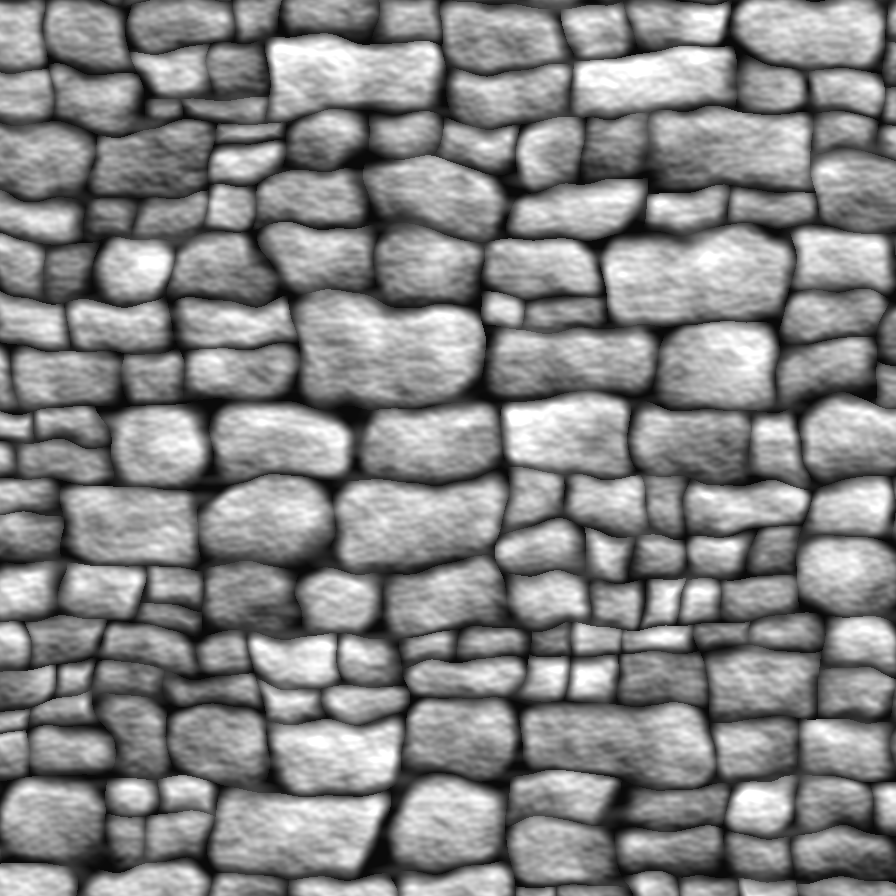
Reproduce this texture map procedurally as a Shadertoy shader.

```glsl
// Dry rubble wall in grey, lit from above: wavy courses are cut at random
// into uneven blocks, each drawn as a tapered, rounded stone with a soft
// shaded face, embossed grain and narrow dark joints.

#define COURSES 7.0        // courses over the canvas height
#define BLOCKS 3.0         // blocks per course before cutting
#define WAVE 0.030         // bend of the courses
#define ROUGHNESS 0.007    // wobble of the stone outlines
#define TAPER 0.22         // largest slant of the stone sides
#define JOINT_SOFTNESS 0.018
#define JOINT_FILL 0.0035  // how far stones close the joints
#define TOP_LIGHT 0.20     // brightening towards the top of a stone
#define GRAIN 0.40         // strength of the embossed grain
#define MOTTLE 0.30        // strength of the broad stains

struct Stone {
    float depth;   // distance inwards from the outline
    vec2 local;    // position in the stone, -1 to 1
    float tone;    // base brightness
    float lean;    // sideways tilt of the face
};

uint scramble(uint n) {
    n = n * 747796405u + 2891336453u;
    n = ((n >> ((n >> 28u) + 4u)) ^ n) * 277803737u;
    return (n >> 22u) ^ n;
}

uint cellSeed(vec2 cell) {
    return scramble(uint(cell.x + 1000.0) + scramble(uint(cell.y + 1000.0)));
}

// Next random value from 0 to 1
float rand(inout uint seed) {
    seed = scramble(seed);
    return float(seed >> 8u) / 16777216.0;
}

// Gradient noise
float slope(vec2 cell, vec2 offset) {
    uint seed = cellSeed(cell);
    float angle = 6.2832 * rand(seed);
    return dot(vec2(cos(angle), sin(angle)), offset);
}

float noise(vec2 p) {
    vec2 i = floor(p), f = p - i;
    vec2 u = f * f * f * (f * (f * 6.0 - 15.0) + 10.0);
    vec2 e = vec2(1.0, 0.0);
    return mix(mix(slope(i, f), slope(i + e.xy, f - e.xy), u.x),
               mix(slope(i + e.yx, f - e.yx), slope(i + e.xx, f - e.xx), u.x), u.y);
}

float fbm(vec2 p) {
    float sum = 0.0, gain = 1.0;
    for (int k = 0; k < 3; k++) {
        sum += gain * noise(p);
        p = p * 2.03 + 17.3;
        gain *= 0.55;
    }
    return sum;
}

float courseLine(float row) {
    uint seed = cellSeed(vec2(row, 77.0));
    return (row + 0.5 * rand(seed) - 0.25) / COURSES;
}

Stone layStone(vec2 p) {
    // Course and block that hold the point
    float row = floor(p.y * COURSES);
    if (p.y < courseLine(row)) row -= 1.0;
    else if (p.y >= courseLine(row + 1.0)) row += 1.0;
    uint seed = cellSeed(vec2(row, 31.0));
    float shift = rand(seed);
    float column = floor(p.x * BLOCKS + shift);
    vec2 lo = vec2((column - shift) / BLOCKS, courseLine(row));
    vec2 hi = vec2((column + 1.0 - shift) / BLOCKS, courseLine(row + 1.0));
    seed = cellSeed(vec2(column, row));

    // Cut the block until the pieces are stone sized
    for (int k = 0; k < 6; k++) {
        vec2 size = hi - lo;
        bool wide = size.x > 0.11 && size.x > size.y * mix(1.6, 3.0, rand(seed));
        bool tall = size.y > mix(0.066, 0.13, rand(seed));
        if (!wide && !tall) break;
        vec2 cut = mix(lo, hi, mix(0.32, 0.68, rand(seed)));
        bool below = wide ? p.x < cut.x : p.y < cut.y;
        if (wide) { if (below) hi.x = cut.x; else lo.x = cut.x; }
        else      { if (below) hi.y = cut.y; else lo.y = cut.y; }
        if (below) seed += 7u;
    }

    // Slant two sides, then measure a rounded box
    vec2 mid = 0.5 * (lo + hi), extent = 0.5 * (hi - lo);
    vec2 local = (p - mid) / extent;
    vec2 side = sign(vec2(rand(seed), rand(seed)) - 0.5);
    vec2 taper = TAPER * vec2(rand(seed), rand(seed));
    vec2 inset = 0.5 * extent * taper * (0.5 + 0.5 * side * local.yx);
    mid += inset * vec2(side.y, -1.0);
    extent -= inset;
    float corner = min(extent.x, extent.y) * mix(0.4, 0.9, rand(seed));
    vec2 q = abs(p - mid) - extent + corner;
    float depth = corner - length(max(q, 0.0)) - min(max(q.x, q.y), 0.0);
    return Stone(depth, local, mix(0.52, 0.82, rand(seed)), rand(seed) - 0.5);
}

void mainImage(out vec4 fragColor, in vec2 fragCoord) {
    vec2 p = fragCoord / iResolution.y;
    vec2 bend = vec2(noise(p * 5.0 + 40.0), noise(p * 4.0 + 9.0));
    vec2 wobble = vec2(noise(p * 26.0 + 3.0), noise(p * 26.0 + 60.0));
    vec2 swell = vec2(noise(p * 12.0 + 80.0), noise(p * 12.0 + 21.0));
    Stone stone = layStone(p + WAVE * (bend + 0.6 * swell) + ROUGHNESS * wobble);

    // Face: light from above, stains and embossed grain
    vec2 g = p * vec2(22.0, 30.0);
    float emboss = fbm(g) - fbm(g + vec2(0.03, 0.13));
    float face = stone.tone + TOP_LIGHT * stone.local.y + 0.22 * stone.lean * stone.local.x
               + MOTTLE * fbm(p * 15.0 + 50.0) + GRAIN * emboss;

    // Joints: soft shadow, wider below each stone, with some lighter fill
    float depth = stone.depth + JOINT_FILL + 0.002 * stone.local.y
                + 0.005 * noise(p * 15.0 + 5.0);
    float open = smoothstep(-0.003, JOINT_SOFTNESS, depth);
    float rubble = 0.04 + 0.4 * max(noise(p * vec2(16.0, 50.0)) + 0.08, 0.0);
    fragColor = vec4(vec3(clamp(mix(rubble, face, open), 0.0, 1.0)), 1.0);
}
```
